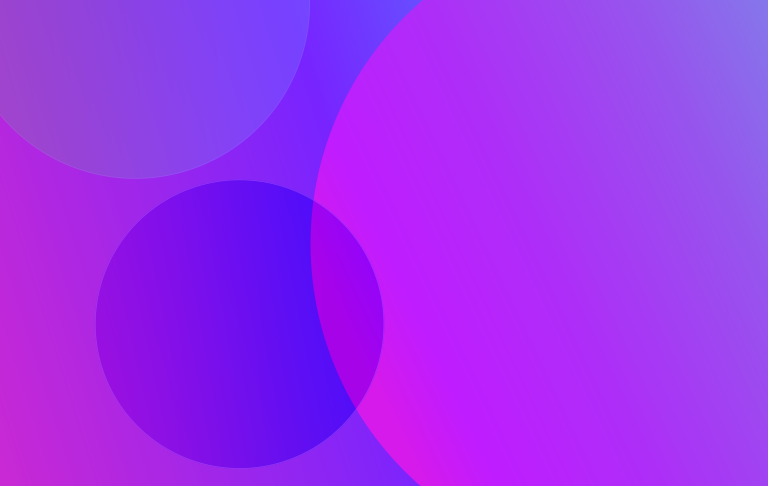
Give the GLSL for this background, as a Shadertoy shader.

```glsl
// Coverage of a disc, softened over about one pixel
float disc(vec2 p, vec2 center, float radius) {
    return clamp(0.5 - (length(p - center) - radius) * iResolution.y, 0.0, 1.0);
}

// Thin bright outline just inside a disc
float rim(vec2 p, vec2 center, float radius) {
    float d = abs(length(p - center) - radius + 0.001);
    float width = max(0.0015, 1.0 / iResolution.y);
    return 1.0 - smoothstep(0.0, width, d);
}

// Magenta to violet to blue, rising towards the upper right
vec3 backdrop(vec2 p) {
    float t = dot(p, vec2(0.95, 0.3));
    vec3 color = mix(vec3(0.79, 0.16, 0.83), vec3(0.47, 0.14, 1.0), clamp(t / 0.86, 0.0, 1.0));
    return mix(color, vec3(0.40, 0.32, 1.0), clamp((t - 0.86) / 0.29, 0.0, 1.0));
}

// Hot pink at the lower left, fading to periwinkle
vec3 largeDiscColor(vec2 p) {
    float t = dot(p, vec2(0.9, 0.43));
    vec3 color = mix(vec3(0.84, 0.10, 0.92), vec3(0.75, 0.11, 1.0), clamp((t - 0.78) / 0.14, 0.0, 1.0));
    color = mix(color, vec3(0.68, 0.18, 0.97), clamp((t - 0.92) / 0.30, 0.0, 1.0));
    color = mix(color, vec3(0.59, 0.33, 0.93), clamp((t - 1.22) / 0.38, 0.0, 1.0));
    return mix(color, vec3(0.52, 0.47, 0.92), clamp((t - 1.60) / 0.26, 0.0, 1.0));
}

void mainImage(out vec4 fragColor, in vec2 fragCoord) {
    vec2 p = fragCoord / iResolution.y;
    vec3 color = backdrop(p);

    // Pale translucent disc in the upper left
    vec2 paleCenter = vec2(0.278, 0.992);
    vec3 paleTint = mix(vec3(0.40, 0.60, 0.60), vec3(0.45, 0.60, 1.0), smoothstep(0.0, 0.6, p.x));
    color = mix(color, paleTint, 0.25 * disc(p, paleCenter, 0.360));
    color += 0.03 * rim(p, paleCenter, 0.360);

    // Large disc running off the right side
    color = mix(color, largeDiscColor(p), disc(p, vec2(1.300, 0.498), 0.661));

    // Dark glass disc, deeper towards its right
    vec2 darkCenter = vec2(0.493, 0.333);
    vec3 shade = vec3(mix(0.09, 0.19, smoothstep(0.2, 0.75, p.x)), 0.09, 0.005);
    color -= shade * disc(p, darkCenter, 0.298);
    color = mix(color, vec3(0.75, 0.40, 1.0), 0.35 * rim(p, darkCenter, 0.298));

    fragColor = vec4(clamp(color, 0.0, 1.0), 1.0);
}
```
